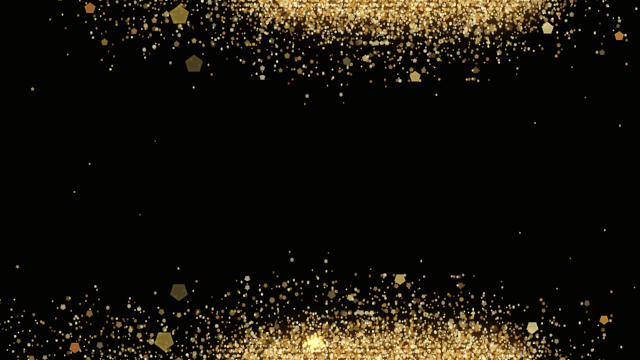
Write a Shadertoy shader that draws this background.

```glsl
// Gold glitter and bokeh drifting in from the top and bottom edges of a black field.

vec3 hash3(vec2 p) {
    vec3 q = fract(p.xyx * vec3(.1031, .1030, .0973));
    q += dot(q, q.yxz + 33.33);
    return fract((q.xxy + q.yzz) * q.zyx);
}

float pentagon(vec2 p, float radius) {
    float sector = 1.256637;
    float angle = atan(p.x, p.y + 1e-6);
    return cos(floor(.5 + angle / sector) * sector - angle) * length(p) - radius;
}

// Antialiased coverage of a signed distance
float cover(float dist) {
    return clamp(.5 - dist * iResolution.y / 1.3, 0., 1.);
}

// One between the inner edges, fading to zero at the outer ones
float window(float x, float a, float b, float c, float d) {
    return smoothstep(a, b, x) * (1. - smoothstep(c, d, x));
}

// Thick heap of glitter along the edge; p.y is the depth from that edge
float coreDensity(vec2 p) {
    float depth = p.y / mix(.045, .078, window(p.x, .65, .95, 1.35, 1.55));
    return window(p.x, .56, .86, 1.40, 1.59) * exp(-depth * depth);
}

// Loose particles around the heap
float haloDensity(vec2 p, float drift) {
    float middle = window(p.x, .55, .82, 1.2, 1.55);
    float wide = window(p.x, .08, .5, 1.45, 1.8);
    float reach = 1. - smoothstep(.10, mix(.21, .28, middle), p.y);
    float left = drift * (1. - smoothstep(.2, .5, p.x)) * (1. - smoothstep(.08, .19, p.y));
    return reach * (.035 * wide + .055 * middle) + .04 * left
         + .16 * wide * exp(-max(p.y, 0.) / .045);
}

vec3 goldTone(float b) {
    vec3 gold = mix(vec3(.36, .22, .06), vec3(.87, .66, .27), smoothstep(0., .6, b));
    return mix(gold, vec3(1., .97, .76), smoothstep(.6, .95, b));
}

void bokeh(inout vec3 color, vec2 p, float radius, vec3 tint) {
    float dist = pentagon(p, radius);
    float rim = .85 + .15 * smoothstep(-.4 * radius, 0., dist);
    color = mix(color, tint * rim, .9 * cover(dist));
}

vec3 glitter(vec2 p, float drift) {
    float core = coreDensity(p);
    vec3 color = vec3(.012, .010, .009) + vec3(.50, .29, .08) * core * .75;

    // Layers run from large soft flakes to fine bright sparks
    for (int i = 0; i < 18; i++) {
        float layer = float(i);
        float t = 1. - layer / 17.;
        float size = mix(.013, .046, t * t);
        vec2 shift = hash3(vec2(layer, 7.)).xy * 19.;
        vec2 id = floor(p / size + shift);
        vec3 place = hash3(id + layer * 37. + 50.);
        vec3 look = hash3(id + layer * 91. + 230.);
        vec2 center = (id + .5 + (place.xy - .5) * .5 - shift) * size;

        float dense = coreDensity(center);
        float chance = haloDensity(center, drift) + .62 * dense;
        float radius = size * mix(.12, .25, place.z * place.z);
        vec2 q = p - center;
        q.y *= mix(1., .7, (1. - t) * look.z);
        float dist = t > .6 ? pentagon(q, radius) : length(q) - radius;

        // Large loose flakes are duller and greener than sparks
        float brightness = clamp(look.y + .25 * (1. - t), 0., 1.);
        vec3 tint = goldTone(brightness);
        float dull = t * (1. - dense) * look.z;
        tint = mix(tint, vec3(.55, .49, .30), dull);
        float alpha = step(look.x, chance) * mix(.95, .7, t) * cover(dist);
        color = mix(color, tint, alpha);
    }

    // Largest flakes
    bokeh(color, p - vec2(.498, .042), .023, vec3(.64, .54, .22));
    bokeh(color, p - vec2(.539, .178), .021, vec3(.36, .32, .16));
    bokeh(color, p - vec2(.250, .023), .013, vec3(.80, .50, .22));
    bokeh(color, p - vec2(1.153, .213), .013, vec3(.90, .78, .42));
    bokeh(color, p - vec2(1.521, .079), .014, vec3(.96, .90, .58));
    bokeh(color, p - vec2(1.720, .100), .011, vec3(.89, .62, .26));
    return color;
}

void mainImage(out vec4 fragColor, in vec2 fragCoord) {
    vec2 uv = fragCoord / iResolution.y;

    // The lower band mirrors the upper one, nudged sideways and inward
    bool lower = uv.y < .5;
    vec2 p = lower ? uv + vec2(.042, -.0116) : vec2(uv.x, 1. - uv.y);
    vec3 color = glitter(p, lower ? 1. : 0.);

    // Hot spot in the lower heap
    vec2 spot = uv - vec2(.873, .051);
    color += vec3(1., .85, .5) * exp(-dot(spot, spot) / .00035);

    fragColor = vec4(min(color, 1.), 1.);
}
```
